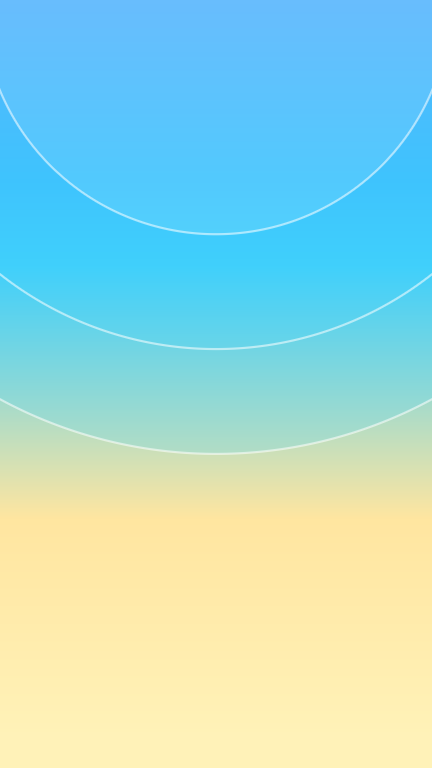
Reproduce this background procedurally as a Shadertoy shader.

```glsl
// A blue sky gradient fading into sand, crossed by three concentric translucent discs with pale rims.
#define SKY_TOP   vec3(0.380, 0.647, 1.000)
#define SKY_MID   vec3(0.227, 0.733, 1.000)
#define SKY_LOW   vec3(0.235, 0.808, 0.988)
#define SAND_TOP  vec3(1.000, 0.900, 0.627)
#define SAND_LOW  vec3(1.000, 0.949, 0.722)
#define DISC_TINT vec3(0.275, 0.823, 0.980)
#define TINT_ALPHA 0.2
#define CORE_ALPHA 0.1
#define RIM_ALPHA  0.55
#define RIM_HALF_WIDTH 0.0014
#define DISC_COUNT 3

// Linear step between two depths
float ramp(float start, float end, float depth) {
    return clamp((depth - start) / (end - start), 0.0, 1.0);
}

// Vertical gradient; depth runs from 0 at the top to 1 at the bottom
vec3 backdrop(float depth) {
    vec3 color = mix(SKY_TOP, SKY_MID, ramp(0.0, 0.235, depth));
    color = mix(color, SKY_LOW, ramp(0.235, 0.345, depth));
    color = mix(color, SAND_TOP, ramp(0.345, 0.676, depth));
    return mix(color, SAND_LOW, ramp(0.676, 0.96, depth));
}

// Radii grow outward with slightly shrinking gaps
float discRadius(float index) {
    return 0.305 + index * (0.156 - 0.0065 * index);
}

void mainImage(out vec4 fragColor, in vec2 fragCoord) {
    float pixel = 1.0 / iResolution.y;
    // Origin at the centre of the top edge, in canvas heights
    vec2 p = (fragCoord - vec2(0.5 * iResolution.x, iResolution.y)) * pixel;
    vec3 color = backdrop(-p.y);

    // Discs from the largest to the smallest; the core is lit with white
    for (int i = DISC_COUNT - 1; i >= 0; i--) {
        float edge = length(p) - discRadius(float(i));
        float inside = clamp(0.5 - edge / pixel, 0.0, 1.0);
        float rim = clamp((RIM_HALF_WIDTH - abs(edge)) / pixel + 0.5, 0.0, 1.0);
        vec3 fill = i == 0 ? vec3(1.0) : DISC_TINT;
        float alpha = i == 0 ? CORE_ALPHA : TINT_ALPHA;
        color = mix(color, fill, inside * alpha);
        color = mix(color, vec3(1.0), rim * RIM_ALPHA);
    }
    fragColor = vec4(color, 1.0);
}
```
